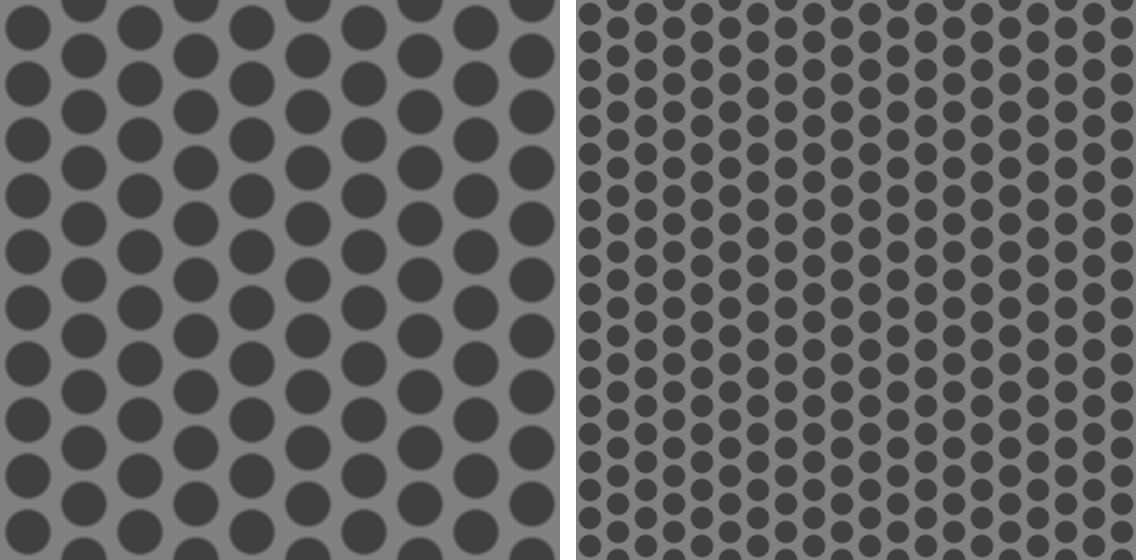
Left: one tile. Right: repeated 2 by 2.
Reproduce this pattern procedurally as a Shadertoy shader.

```glsl
// Perforated grey sheet: ten staggered columns of ten soft-edged dark round holes.

void mainImage(out vec4 fragColor, in vec2 fragCoord) {
    vec2 grid = 10.0 * fragCoord / iResolution.xy;

    // Shift every second column by half a cell
    grid.y += 0.5 * mod(floor(grid.x), 2.0);

    // Distance to the hole centre, in cells
    float centreDist = length(fract(grid) - 0.5);

    // Soft rim from hole to sheet
    float sheet = smoothstep(0.35, 0.45, centreDist);
    fragColor = vec4(vec3(mix(0.25, 0.5, sheet)), 1.0);
}
```
